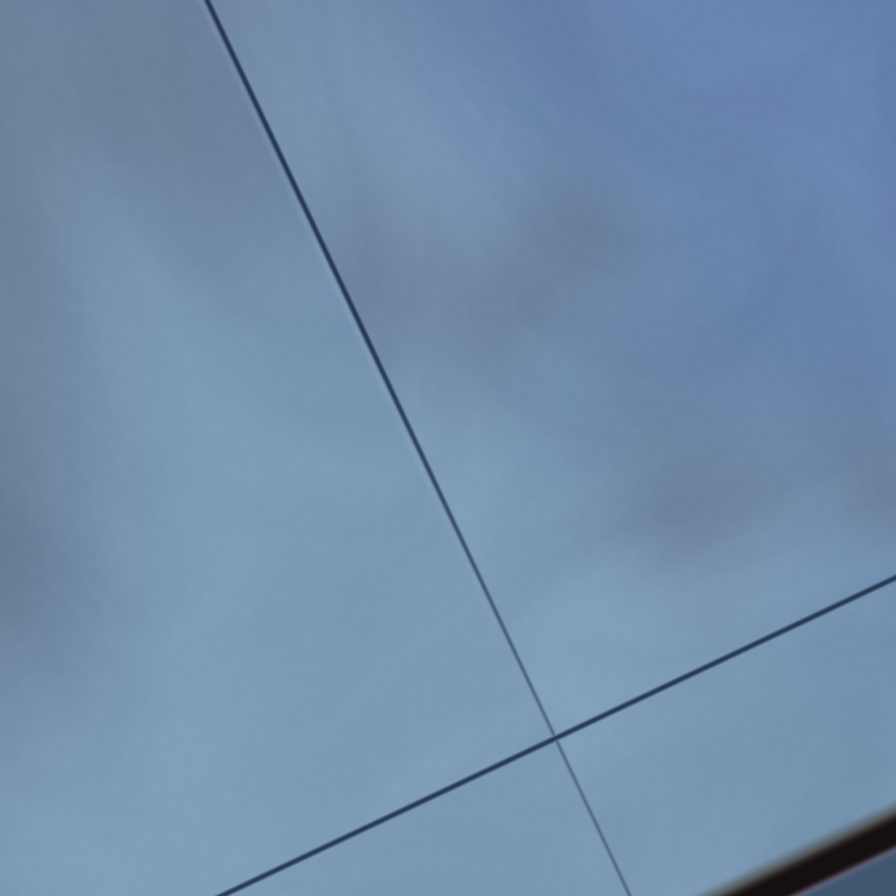
Reproduce this texture procedurally as a Shadertoy shader.

```glsl
// Blue-grey stone floor: large tilted tiles, thin dark joints, cloudy wear and a dark trim edge.
#define TILE_SIZE 1.1
#define TILT 0.441
#define CROSSING vec2(0.620, 0.176)
#define JOINT_HALF_WIDTH 0.0027
#define CLOUD_SCALE 3.6
#define CLOUD_STRENGTH 0.05
#define GRAIN_SCALE 75.0
#define GRAIN_STRENGTH 0.012
#define TRIM_TOP -0.226

const vec3 PALE_BLUE = vec3(0.485, 0.603, 0.710);
const vec3 DEEP_BLUE = vec3(0.395, 0.498, 0.675);
const vec3 WORN_GREY = vec3(0.395, 0.463, 0.555);
const vec3 JOINT_DARK = vec3(0.110, 0.170, 0.270);
const vec3 TRIM_DARK = vec3(0.085, 0.060, 0.065);
const vec3 TRIM_BROWN = vec3(0.270, 0.260, 0.230);
const vec3 SHADOW_BLUE = vec3(0.255, 0.340, 0.440);

vec2 hash2(vec2 p) {
    vec2 q = vec2(dot(p, vec2(127.1, 311.7)), dot(p, vec2(269.5, 183.3)));
    return fract(sin(q) * 43758.5);
}

// Layered, warped sines: soft cloudy variation around zero
float clouds(vec2 p) {
    float sum = 0.0, amplitude = 0.5;
    for (int i = 0; i < 6; i++) {
        p = mat2(0.8, 0.6, -0.6, 0.8) * p * 1.7 + 1.3;
        p += 0.6 * sin(p.yx * 1.1);
        sum += amplitude * sin(p.x) * sin(p.y);
        amplitude *= 0.6;
    }
    return sum;
}

// Distance to the nearest scattered cell point
float cellular(vec2 p) {
    vec2 cell = floor(p);
    float nearest = 2.0;
    for (int y = -1; y <= 1; y++)
        for (int x = -1; x <= 1; x++) {
            vec2 c = cell + vec2(x, y);
            nearest = min(nearest, distance(p, c + hash2(c)));
        }
    return nearest;
}

// Soft round patch, one at its centre
float patchMask(vec2 p, vec2 centre, float radius) {
    vec2 d = (p - centre) / radius;
    return exp(-dot(d, d));
}

// Dark worn patches, given as centre and radius
float stains(vec2 uv, float side) {
    const vec3 spots[5] = vec3[5](
        vec3(0.43, 0.68, 0.12), vec3(0.61, 0.70, 0.09), vec3(0.77, 0.44, 0.10),
        vec3(0.97, 0.45, 0.07), vec3(0.19, 0.90, 0.16));
    vec2 warped = uv + 0.025 * sin(uv.yx * 23.0 + vec2(0.0, 2.0));
    float sum = 0.0;
    for (int i = 0; i < 5; i++) {
        float onTile = i < 4 ? side : 1.0 - side;
        sum += onTile * patchMask(warped, spots[i].xy, spots[i].z);
    }
    return min(sum, 1.0);
}

vec3 stone(vec2 uv, vec2 p, vec2 tile, float side) {
    // Broad light falloff: blue to the upper right, grey to the left
    float blue = smoothstep(0.75, 1.75, uv.x * 0.75 + uv.y);
    float grey = 0.75 * smoothstep(0.22, -0.05, uv.x) * smoothstep(0.0, 0.4, uv.y);
    grey = max(grey, 0.65 * smoothstep(0.55, 1.15, uv.y) * smoothstep(0.75, 0.1, uv.x));
    vec3 color = mix(PALE_BLUE, DEEP_BLUE, blue);
    color = mix(color, WORN_GREY, grey);
    color = mix(color, WORN_GREY, 0.55 * stains(uv, side));

    // Cloudy mottling differs from tile to tile
    float cloud = clouds(p * CLOUD_SCALE + 7.0 * hash2(tile));
    float contrast = mix(0.7, 1.0, side);
    color += CLOUD_STRENGTH * contrast * cloud * vec3(0.9, 1.0, 0.9);
    color += GRAIN_STRENGTH * (cellular(uv * GRAIN_SCALE) - 0.5);
    return color;
}

void mainImage(out vec4 fragColor, in vec2 fragCoord) {
    vec2 uv = fragCoord / iResolution.xy;
    float pixel = 1.0 / min(iResolution.x, iResolution.y);

    // Tile frame, with its origin at the joint crossing
    float c = cos(TILT), s = sin(TILT);
    vec2 p = mat2(c, -s, s, c) * (uv - CROSSING);
    vec2 tile = floor(p / TILE_SIZE);
    float side = smoothstep(-pixel, pixel, p.x);
    vec3 color = stone(uv, p, tile, side);

    // Joints: the upright one thins and fades toward the bottom
    vec2 offset = (fract(p / TILE_SIZE + 0.5) - 0.5) * TILE_SIZE;
    float fade = smoothstep(-0.08, 0.55, p.y);
    vec2 halfWidth = JOINT_HALF_WIDTH * vec2(mix(0.65, 1.0, fade), 1.0);
    vec2 soft = vec2(0.0012 + pixel);
    vec2 joint = 1.0 - smoothstep(halfWidth - soft, halfWidth + soft, abs(offset));
    joint *= vec2(mix(0.45, 0.88, fade), 0.88);
    float glint = exp(-pow((offset.x + 0.007) / 0.003, 2.0)) * fade;
    color += 0.03 * glint;
    color = mix(color, JOINT_DARK, max(joint.x, joint.y));

    // Trim: brown blur into a dark strip, a faint red rim, then shadow
    float depth = TRIM_TOP - p.y;
    color = mix(color, TRIM_BROWN, smoothstep(-0.006, 0.018, depth));
    color = mix(color, TRIM_DARK, smoothstep(0.009, 0.022, depth));
    color = mix(color, SHADOW_BLUE, smoothstep(0.040, 0.053, depth));
    color += vec3(0.14, 0.08, 0.09) * exp(-pow((depth - 0.048) / 0.004, 2.0));

    fragColor = vec4(clamp(color, 0.0, 1.0), 1.0);
}
```
